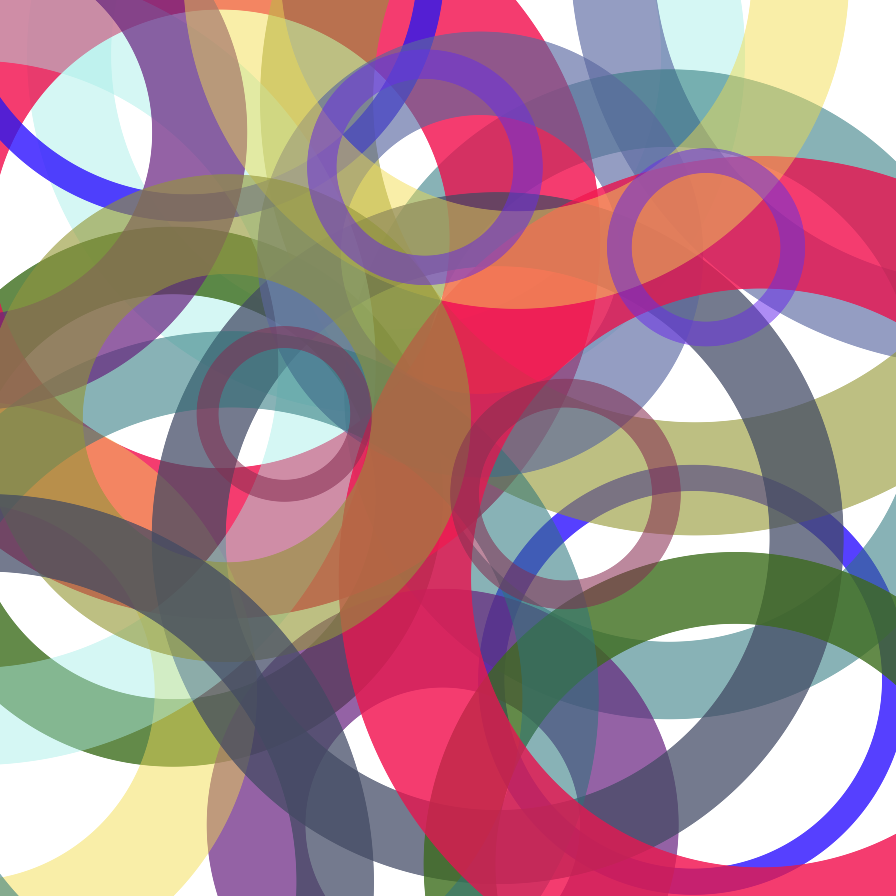
Give the GLSL for this background, as a WebGL 2 fragment shader.

```glsl
#version 300 es
precision highp float;
// Overlapping translucent rings on a white ground.
// Wide rings cycle through a palette of inks and are spread by a
// low-discrepancy sequence with hashed jitter; small thin rings lie on top.

uniform vec2 u_resolution;
out vec4 fragColor;

const int INK_COUNT = 10;
const int WIDE_RINGS = 20;
const int THIN_RINGS = 4;

// Ink colour in rgb, opacity in a; listed from the lowest layer up.
const vec4 INKS[INK_COUNT] = vec4[INK_COUNT](
    vec4(0.22, 0.12, 1.00, 0.85),   // blue
    vec4(0.70, 0.94, 0.92, 0.55),   // pale cyan
    vec4(0.28, 0.46, 0.16, 0.85),   // green
    vec4(0.40, 0.45, 0.66, 0.70),   // periwinkle
    vec4(0.22, 0.50, 0.52, 0.60),   // teal
    vec4(0.44, 0.18, 0.53, 0.75),   // purple
    vec4(0.95, 0.13, 0.36, 0.88),   // crimson
    vec4(0.96, 0.88, 0.38, 0.55),   // yellow
    vec4(0.62, 0.63, 0.28, 0.68),   // olive
    vec4(0.30, 0.33, 0.43, 0.78));  // slate

// Typical band width of each ink.
const float WIDTHS[INK_COUNT] = float[INK_COUNT](
    0.03, 0.10, 0.08, 0.09, 0.08, 0.11, 0.16, 0.11, 0.12, 0.08);

float hash(float n) {
    return fract(sin(n * 127.1 + 11.7) * 43758.5);
}

vec2 hash2(float n) {
    return vec2(hash(n), hash(n + 57.3));
}

// Evenly spread points in the unit square.
vec2 spread(float n, vec2 start) {
    return fract(start + n * vec2(0.7549, 0.5698));
}

// Coverage of a ring lying inside its outer radius.
float ringMask(vec2 p, vec2 centre, float radius, float width, float pixel) {
    float middle = radius - 0.5 * width;
    float dist = abs(length(p - centre) - middle) - 0.5 * width;
    return 1.0 - smoothstep(-0.5 * pixel, 0.5 * pixel, dist);
}

// Lays ink over the base, slightly deepened where layers overlap.
vec3 layInk(vec3 base, vec4 ink, float mask) {
    vec3 tint = ink.rgb * mix(vec3(1.0), base, 0.18);
    return mix(base, tint, ink.a * mask);
}

void main() {
    float side = min(u_resolution.x, u_resolution.y);
    vec2 p = gl_FragCoord.xy / side;
    float pixel = 1.0 / side;
    vec3 colour = vec3(1.0);

    // Wide rings, some running off the canvas
    for (int i = 0; i < WIDE_RINGS; i++) {
        float n = float(i);
        int slot = i % INK_COUNT;
        vec2 jitter = 0.08 * (hash2(n) - 0.5);
        vec2 centre = spread(n, vec2(0.72, 0.28)) * 1.16 - 0.08 + jitter;
        float radius = mix(0.24, 0.50, fract(n * 0.618));
        float width = WIDTHS[slot] * mix(0.9, 1.1, hash(n + 3.1));
        float mask = ringMask(p, centre, radius, width, pixel);
        colour = layInk(colour, INKS[slot], mask);
    }

    // Small thin rings, from violet to maroon
    vec4 violet = vec4(0.45, 0.22, 0.93, 0.58);
    vec4 maroon = vec4(0.56, 0.22, 0.36, 0.60);
    for (int i = 0; i < THIN_RINGS; i++) {
        float n = float(i);
        vec2 centre = 0.18 + 0.64 * spread(n, vec2(0.95, 0.85));
        float radius = mix(0.09, 0.14, hash(n + 71.0));
        float mask = ringMask(p, centre, radius, radius * 0.25, pixel);
        colour = layInk(colour, mix(violet, maroon, mod(n, 2.0)), mask);
    }

    fragColor = vec4(colour, 1.0);
}
```
